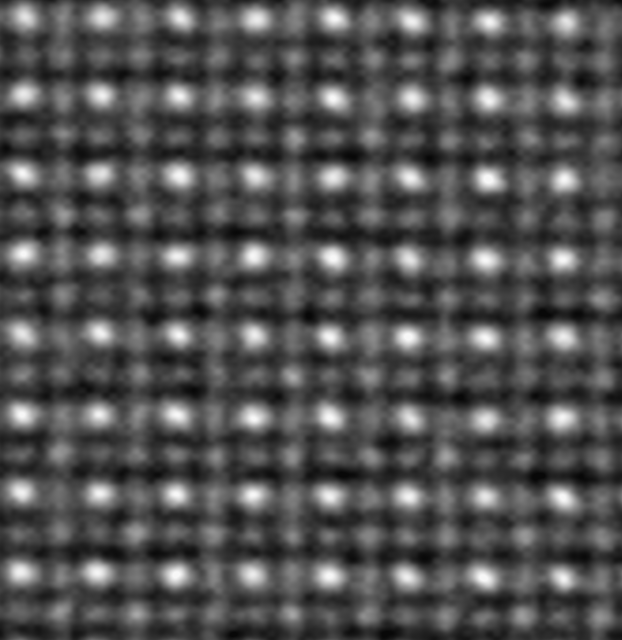
Write a WebGL 1 fragment shader that draws this pattern.

```glsl
precision highp float;
// Grey atomic lattice: bright blobs, dim satellites and broken dark bands, softly blurred and noisy.
uniform vec2 u_resolution;

// Lengths are in percent of the canvas height, y pointing down.
#define PITCH vec2(12.07, 12.43)
#define ORIGIN vec2(3.95, 2.45)
#define SHEAR vec2(0.0075, 0.0100)
#define BASE_GREY 0.288
#define CORE_GLOW 0.66
#define COLUMN_GLOW 0.21
#define DASH_GLOW 0.17
#define KNOT_GLOW 0.24
#define UPPER_BAND 0.16
#define LOWER_BAND 0.10
#define GAP 0.07
#define GRAIN 0.10

float hash(vec2 p) {
  return fract(sin(dot(p, vec2(127.1, 311.7))) * 43758.55);
}

vec2 hash2(vec2 p) {
  return vec2(hash(p), hash(p + 37.3)) - 0.5;
}

float noise(vec2 p) {
  vec2 i = floor(p);
  vec2 f = fract(p);
  f = f * f * f * (f * (f * 6.0 - 15.0) + 10.0);
  return mix(mix(hash(i), hash(i + vec2(1.0, 0.0)), f.x),
             mix(hash(i + vec2(0.0, 1.0)), hash(i + vec2(1.0, 1.0)), f.x), f.y) - 0.5;
}

float blob(vec2 d, vec2 size) {
  d /= size;
  return exp(-0.5 * dot(d, d));
}

// Soft stripe around centre, repeated with the given period.
float stripe(float x, float centre, float width, float period) {
  float d = (fract((x - centre) / period + 0.5) - 0.5) * period / width;
  return exp(-0.5 * d * d);
}

// One cell: bright core, tall dim column, flat dash and round knot.
float motif(vec2 d, vec2 id) {
  d.y -= (hash(vec2(id.y, 5.0)) - 0.5) * 0.3;
  vec2 shift = hash2(id) * 0.4;
  float tilt = 0.28 * hash(id + 11.0) - 0.04;

  vec2 c = d - shift * 0.5;
  c.y -= tilt * c.x;
  float glow = CORE_GLOW * (0.94 + 0.12 * hash(id + 3.0)) * blob(c, vec2(1.68, 1.42));

  c = d - vec2(6.0, 0.3) - shift.yx;
  glow += COLUMN_GLOW * (0.8 + 0.4 * hash(id + 17.0)) * blob(c, vec2(1.20, 2.45));

  c = d - vec2(0.0, 6.4) + shift * 0.6;
  glow += DASH_GLOW * (0.75 + 0.5 * hash(id + 23.0)) * blob(c, vec2(1.50, 0.95));

  c = d - vec2(6.1, 6.25) + shift.yx * 0.7;
  glow += KNOT_GLOW * (0.65 + 0.7 * hash(id + 29.0)) * blob(c, vec2(1.35, 1.30));
  return glow;
}

void main() {
  vec2 p = gl_FragCoord.xy / u_resolution.y * 100.0;
  p.y = 100.0 - p.y;

  // Slightly skewed lattice with a slow drift.
  vec2 q = p - ORIGIN;
  q += vec2(q.y, -q.x) * SHEAR;
  q += 0.3 * vec2(noise(p * 0.12), noise(p * 0.12 + 50.0));

  // Uneven dark bands between the rows, fading in and out along their length.
  float wobble = 1.0 * noise(p * vec2(0.20, 0.10) + 9.0);
  float upper = UPPER_BAND * (1.0 + 1.0 * noise(p * vec2(0.25, 0.15) + 70.0));
  float lower = LOWER_BAND * (1.0 + 1.4 * noise(p * vec2(0.25, 0.15) + 90.0));
  float grey = BASE_GREY;
  grey -= upper * stripe(q.y + wobble, 9.25, 1.25, PITCH.y);
  grey -= lower * stripe(q.y - wobble, 3.60, 1.15, PITCH.y);

  // Dark gaps between neighbouring blobs, deepest along the dim rows.
  float dimRow = stripe(q.y, 6.35, 1.4, PITCH.y);
  grey -= GAP * (0.5 + 0.5 * dimRow) * stripe(q.x, 3.05, 1.1, PITCH.x * 0.5);

  // Glow of this cell and its neighbours.
  vec2 cell = floor(q / PITCH);
  for (int j = -1; j <= 1; j++) {
    for (int i = -1; i <= 1; i++) {
      vec2 id = cell + vec2(float(i), float(j));
      grey += motif(q - id * PITCH, id);
    }
  }

  // Soft mottling, turned off the axes so that it forms no streaks.
  vec2 turned = vec2(0.8 * p.x + 0.6 * p.y, 0.8 * p.y - 0.6 * p.x);
  grey += GRAIN * noise(turned * 0.55 + 20.0);
  grey += 0.7 * GRAIN * noise(p * vec2(0.85, 1.05) + 40.0);

  gl_FragColor = vec4(vec3(clamp(grey, 0.03, 0.97)), 1.0);
}
```
